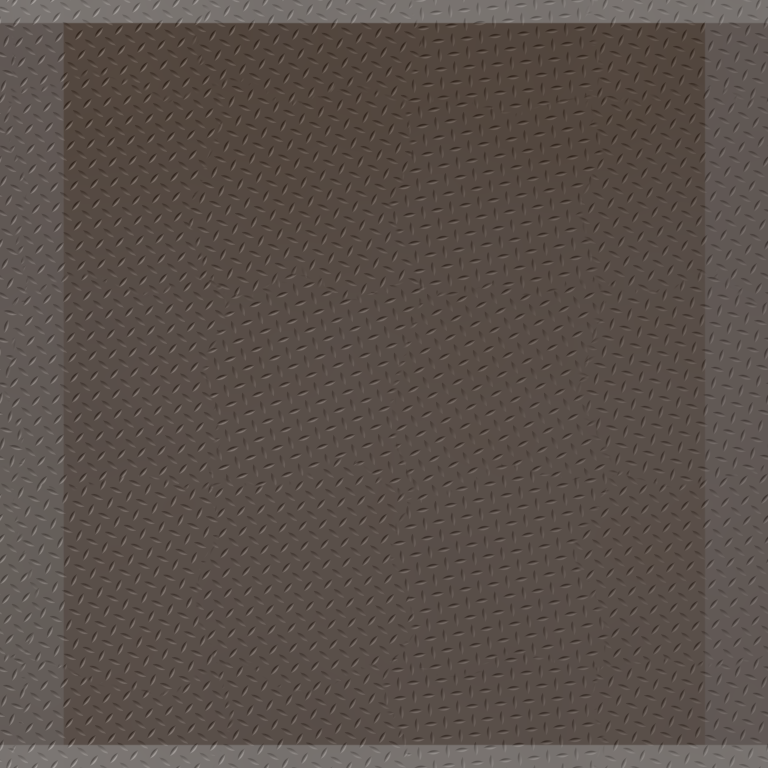
Give the GLSL for this texture, as a Shadertoy shader.

```glsl
// Worn diamond tread plate: raised lozenges alternate by 90 degrees on a square lattice.
// The sheet is a 4 x 4 set of patches, each turning the lattice by its own angle, with
// wavy seams. Pale bands frame the sheet and slow gradient noise adds wear.

const vec3 PLATE = vec3(0.350, 0.310, 0.288);
const vec3 RUST  = vec3(0.315, 0.265, 0.230);
const vec3 SIDE  = vec3(0.385, 0.354, 0.342);
const vec3 STRIP = vec3(0.480, 0.460, 0.448);

const float PATCHES = 4.0;     // patches across and down
const float LATTICE = 54.0;    // lozenge cells per canvas width
const vec2 LIGHT = vec2(0.55, -0.83);

// Lattice angle of each patch in degrees, bottom row first
const float ANGLES[16] = float[16](
    65.0, 50.0, 10.0, 50.0,
    50.0, 20.0, 28.0, 74.0,
    50.0, 65.0, 10.0, 60.0,
    52.0, 60.0,  5.0, 68.0);

vec2 hashGradient(vec2 cell, float period) {
    cell = mod(cell, period);
    float h = fract(sin(dot(cell, vec2(127.1, 311.7))) * 4375.85);
    return vec2(cos(6.2832 * h), sin(6.2832 * h));
}

// Gradient noise that repeats after "period" cells
float gradientNoise(vec2 p, float period) {
    vec2 i = floor(p), f = fract(p);
    vec2 u = f * f * f * (f * (f * 6.0 - 15.0) + 10.0);
    float a = dot(hashGradient(i, period), f);
    float b = dot(hashGradient(i + vec2(1, 0), period), f - vec2(1, 0));
    float c = dot(hashGradient(i + vec2(0, 1), period), f - vec2(0, 1));
    float d = dot(hashGradient(i + vec2(1, 1), period), f - vec2(1, 1));
    return mix(mix(a, b, u.x), mix(c, d, u.x), u.y);
}

mat2 rotation(float angle) {
    float c = cos(angle), s = sin(angle);
    return mat2(c, s, -s, c);
}

// Pointed oval along x: xy = outward slope, z = signed distance
vec3 lozenge(vec2 p, float halfLength, float halfWidth) {
    float radius = (halfLength * halfLength + halfWidth * halfWidth) / (2.0 * halfWidth);
    vec2 fromCentre = vec2(p.x, abs(p.y) + radius - halfWidth);
    float reach = length(fromCentre);
    vec2 slope = fromCentre / reach;
    slope.y *= clamp(p.y / (0.5 * halfWidth), -1.0, 1.0);
    return vec3(slope, reach - radius);
}

// Light (x) and coverage (y) of the lozenges in one turned lattice
vec2 tread(vec2 p, float angle, float blur) {
    mat2 turn = rotation(angle);
    vec2 q = p * turn;
    vec2 cell = floor(q);
    vec2 local = q - cell - 0.5;
    bool upright = mod(cell.x + cell.y, 2.0) > 0.5;
    if (upright) local = local.yx;
    vec3 shape = lozenge(local, 0.46, 0.145);
    vec2 slope = turn * (upright ? shape.yx : shape.xy);
    float cover = 1.0 - smoothstep(-blur, blur, shape.z);
    return vec2(dot(slope, LIGHT) * cover, cover);
}

// Blend the treads of the four nearest patches across their seams
vec2 patchedTread(vec2 p, float blur) {
    vec2 wobble = vec2(gradientNoise(p * 9.0, 9.0), gradientNoise(p * 9.0 + 4.5, 9.0));
    vec2 g = p * PATCHES - vec2(0.6, 1.0) + 0.22 * wobble;
    vec2 base = floor(g);
    vec2 t = smoothstep(0.48, 0.52, g - base);
    vec2 sum = vec2(0.0);
    for (int k = 0; k < 4; k++) {
        vec2 corner = vec2(k % 2, k / 2);
        vec2 id = base + corner;
        vec2 weight = mix(1.0 - t, t, corner);
        ivec2 w = ivec2(mod(id, PATCHES));
        vec2 centre = (id + vec2(0.6, 1.0)) / PATCHES;
        float angle = radians(ANGLES[w.y * 4 + w.x]);
        sum += weight.x * weight.y * tread((p - centre) * LATTICE, angle, blur);
    }
    return sum;
}

// One inside the two margins of an axis, zero between them
float margins(float x, float low, float high, float soft) {
    return 1.0 - smoothstep(low - soft, low + soft, x)
               + smoothstep(high - soft, high + soft, x);
}

void mainImage(out vec4 fragColor, in vec2 fragCoord) {
    vec2 p = fragCoord / iResolution.xy;
    float pixel = 1.0 / min(iResolution.x, iResolution.y);

    // Plate colour with brown wear towards the top and a grey lower left
    float wear = gradientNoise(p * 4.0, 4.0) + 0.4 * gradientNoise(p * 13.0, 13.0);
    vec3 color = mix(PLATE, RUST, clamp(smoothstep(0.4, 1.1, p.y) + 0.5 * wear, 0.0, 0.8));
    color += 0.012 * wear;

    // Pale frame: faint sides, stronger strips above and below
    float side = margins(p.x, 0.083, 0.918, max(0.001, pixel));
    float strip = margins(p.y, 0.030, 0.970, max(0.001, pixel));
    color = mix(color, SIDE + 0.012 * wear, 0.85 * side);
    color += side * vec3(0.020, 0.028, 0.024) * exp(-18.0 * dot(p - vec2(0, 0.27), p - vec2(0, 0.27)));
    color = mix(color, STRIP + 0.02 * wear, strip * 0.95);

    // Raised tread: lit rims are brighter on the left, shaded rims even
    vec2 relief = patchedTread(p, max(0.05, 0.8 * LATTICE * pixel));
    float glint = mix(0.19, 0.11, smoothstep(0.1, 0.8, p.x));
    color += glint * max(relief.x, 0.0) + 0.13 * min(relief.x, 0.0) - 0.012 * relief.y;

    fragColor = vec4(color, 1.0);
}
```
